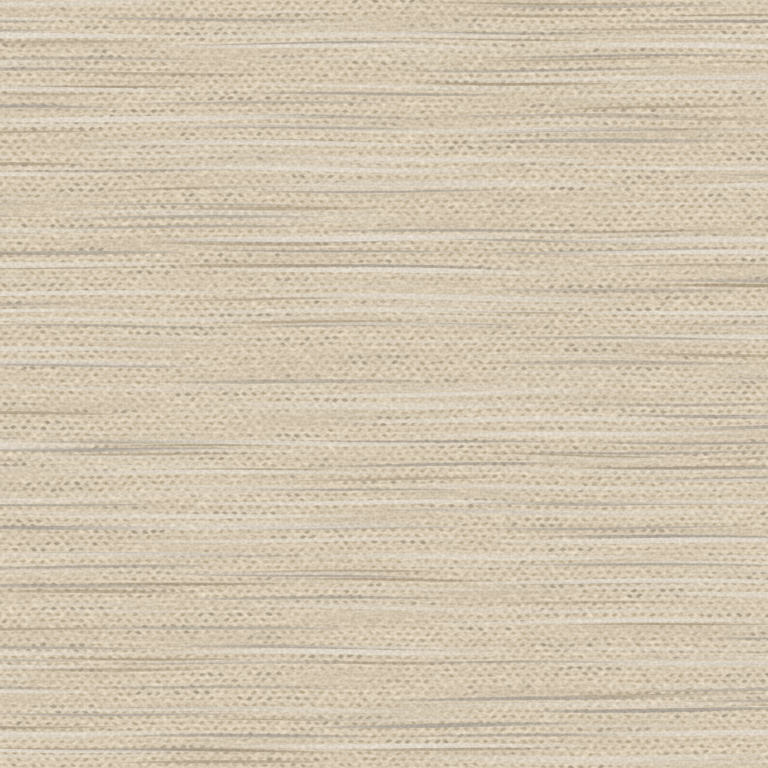
A Shadertoy shader for this texture:

```glsl
// Woven grasscloth in warm beige: a fine lattice of soft tan stitches, crossed
// by thin, separate pale and grey threads. Threads are hashed cells stretched
// sideways, the waviness is layered sines, and the grain is cellular noise.

float hash(vec2 p) {
    vec3 q = fract(vec3(p.xyx) * 0.1031);
    q += dot(q, q.yzx + 33.33);
    return fract((q.x + q.y) * q.z);
}

// Slow, irregular variation from -1 to 1
float drift(vec2 p) {
    return (sin(p.x + 2.0 * sin(p.y * 0.7)) + sin(p.x * 1.7 - p.y * 1.3 + 1.0)
          + sin(p.x * 0.6 + p.y * 2.1 + 4.0)) / 3.0;
}

// Distance to the nearest jittered cell point
float cellular(vec2 p) {
    vec2 id = floor(p);
    float nearest = 2.0;
    for (int j = -1; j <= 1; j++)
    for (int i = -1; i <= 1; i++) {
        vec2 cell = id + vec2(i, j);
        vec2 point = cell + vec2(hash(cell), hash(cell + 71.0));
        nearest = min(nearest, length(p - point));
    }
    return nearest;
}

// Coverage of long tapered threads, one candidate per stretched cell
float threads(vec2 p, float rows, float span, float density, float width, float seed) {
    float soft = 0.9 * rows / iResolution.y;
    float cover = 0.0;
    for (int j = -1; j <= 1; j++) {
        float row = floor(p.y * rows) + float(j);
        float along = p.x / span + 9.0 * hash(vec2(row, seed));
        vec2 cell = vec2(floor(along), row + seed * 17.0);
        float t = fract(along);
        float taper = sqrt(sin(3.14159 * t));
        float tilt = (t - 0.5) * (hash(cell + 13.0) - 0.5) * 0.6;
        float center = row + 0.5 + (hash(cell + 29.0) - 0.5) * 0.5 + tilt;
        float halfWidth = width * mix(0.6, 1.2, hash(cell + 41.0)) * taper;
        float line = 1.0 - smoothstep(halfWidth - soft, halfWidth + soft, abs(p.y * rows - center));
        float present = step(hash(cell + 57.0), density);
        cover = max(cover, line * present * taper * mix(0.6, 1.0, hash(cell + 83.0)));
    }
    return cover;
}

// Staggered lozenge stitches: x is the stitch mask, y its random shade
vec2 stitches(vec2 p) {
    vec2 grid = p * vec2(80.0, 128.0);
    float row = floor(grid.y);
    grid.x += 0.5 * mod(row, 2.0);
    vec2 cell = floor(grid);
    vec2 q = fract(grid) - 0.5;
    q += 0.2 * (vec2(hash(cell + 3.0), hash(cell + 19.0)) - 0.5);
    q.y += q.x * (hash(cell + 31.0) - 0.5);
    float lozenge = mix(length(q), abs(q.x) + abs(q.y), 0.5);
    return vec2(1.0 - smoothstep(0.12, 0.5, lozenge), hash(cell + 47.0));
}

void mainImage(out vec4 fragColor, in vec2 fragCoord) {
    vec2 uv = fragCoord / iResolution.y;
    vec2 p = uv;
    p.y += 0.0022 * drift(uv * vec2(10.0, 14.0));

    // Even beige ground with very fine lengthwise fibres
    vec3 color = vec3(0.832, 0.778, 0.688);
    color += 0.012 * drift(p * vec2(7.0, 140.0));
    color += 0.07 * (cellular(p * vec2(60.0, 240.0)) - 0.45);

    // Fine tan stitches with light gaps, running grey in short stretches
    vec2 stitch = stitches(p);
    float strength = smoothstep(-1.3, 0.3, drift(uv * vec2(11.0, 70.0)));
    color += vec3(0.035, 0.037, 0.04) * (1.0 - stitch.x) * strength;
    color -= vec3(0.085, 0.095, 0.115) * stitch.x * strength * mix(0.4, 1.1, stitch.y);
    float greyRun = smoothstep(0.15, 0.55, drift(uv * vec2(17.0, 115.0) + 8.0));
    float greyStitch = stitch.x * greyRun * smoothstep(0.15, 0.7, stitch.y);
    color = mix(color, vec3(0.63, 0.59, 0.53), 0.6 * greyStitch);

    // Separate thin threads lying over the weave
    float grey = threads(p, 62.0, 0.36, 0.42, 0.14, 4.0);
    float brown = threads(p, 68.0, 0.28, 0.22, 0.13, 5.0);
    float finePale = threads(p, 100.0, 0.32, 0.28, 0.2, 3.0);
    float pale = threads(p, 56.0, 0.5, 0.46, 0.19, 2.0);
    color = mix(color, vec3(0.66, 0.63, 0.59), 0.85 * grey);
    color = mix(color, vec3(0.65, 0.585, 0.49), 0.8 * brown);
    color = mix(color, vec3(0.875, 0.84, 0.78), 0.75 * finePale);
    color = mix(color, vec3(0.89, 0.86, 0.81), 0.95 * pale);

    // Fine grain over everything
    color += 0.085 * (cellular(uv * vec2(200.0, 250.0)) - 0.5);
    fragColor = vec4(clamp(color, 0.0, 1.0), 1.0);
}
```
